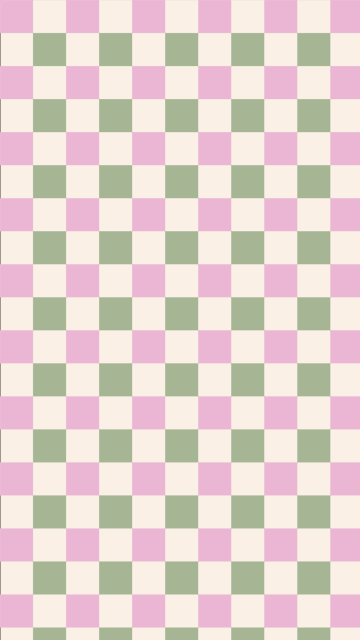
Give the GLSL for this pattern, as a Shadertoy shader.

```glsl
const float COLUMNS = 10.9;        // squares across the canvas width
const float EDGE_SOFTNESS = 0.036; // in squares
const float MARGIN_WIDTH = 0.02;   // in squares
const float MARGIN_STRENGTH = 0.85;
const vec3 CREAM = vec3(0.98, 0.94, 0.90);
const vec3 PINK = vec3(0.92, 0.71, 0.83);
const vec3 GREEN = vec3(0.65, 0.71, 0.58);
const vec3 MARGIN_COLOR = vec3(0.34, 0.35, 0.31);

// Distance from the nearest centre, repeating every two squares
vec2 repeatOffset(vec2 p, vec2 center) {
    return abs(mod(p - center + 1.0, 2.0) - 1.0);
}

float coverage(float insideDistance, float softness) {
    return clamp(insideDistance / softness + 0.5, 0.0, 1.0);
}

float squareMask(vec2 p, vec2 center, float softness) {
    vec2 q = repeatOffset(p, center);
    return coverage(0.5 - max(q.x, q.y), softness);
}

void mainImage(out vec4 fragColor, in vec2 fragCoord) {
    // Square units, measured from the top left corner
    float scale = COLUMNS / iResolution.x;
    vec2 p = vec2(fragCoord.x, iResolution.y - fragCoord.y) * scale;
    float softness = max(scale, EDGE_SOFTNESS);

    // Alternating rows of pink and green squares
    vec3 color = CREAM;
    color = mix(color, PINK, squareMask(p, vec2(0.5), softness));
    color = mix(color, GREEN, squareMask(p, vec2(1.5), softness));

    // Hairline along the left margin of the green rows
    float greenRow = coverage(0.5 - repeatOffset(p, vec2(1.5)).y, softness);
    float margin = coverage(MARGIN_WIDTH - p.x, scale) * greenRow;
    color = mix(color, MARGIN_COLOR, margin * MARGIN_STRENGTH);

    fragColor = vec4(color, 1.0);
}
```
